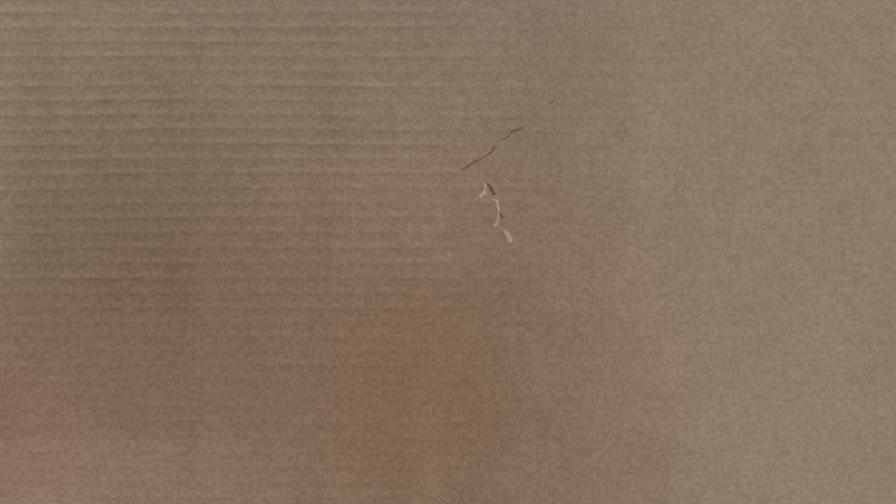
Reproduce this texture procedurally as a WebGL 2 fragment shader.

```glsl
#version 300 es
precision highp float;
// Worn brown cardboard: faint horizontal flutes, fine paper grain, a crease and a few scuffs.

uniform vec2 u_resolution;
out vec4 fragColor;

// Lengths are in canvas heights.
const vec3 PAPER_LEFT = vec3(0.540, 0.476, 0.412);
const vec3 PAPER_RIGHT = vec3(0.558, 0.492, 0.424);
const vec3 WARM = vec3(0.492, 0.400, 0.312);
const vec3 SHADE = vec3(0.438, 0.364, 0.308);
const vec3 PINK = vec3(0.520, 0.408, 0.338);
const vec3 COOL = vec3(0.492, 0.446, 0.396);
const float FLUTES = 34.5;
const float FLUTE_DEPTH = 0.026;
const float GRAIN_SCALE = 200.0;
const float GRAIN_DEPTH = 0.052;
const float FIBRE_DEPTH = 0.020;
const float MOTTLE_DEPTH = 0.024;
const float BAND_DEPTH = 0.018;
const float STRIP_TOP = 0.132;
const vec2 CREASE_START = vec2(0.875, 0.632);
const vec2 CREASE_END = vec2(1.105, 0.802);
const vec2 SCUFF_START = vec2(0.970, 0.628);
const vec2 SCUFF_STEP = vec2(0.011, -0.028);
const int SCUFFS = 4;
const int FLECKS = 5;

float hash(vec2 p) {
  vec3 q = fract(vec3(p.xyx) * 0.1031);
  q += dot(q, q.yzx + 33.33);
  return fract((q.x + q.y) * q.z);
}

float noise(vec2 p) {
  vec2 cell = floor(p);
  vec2 f = fract(p);
  f = f * f * (3.0 - 2.0 * f);
  return mix(mix(hash(cell), hash(cell + vec2(1, 0)), f.x),
             mix(hash(cell + vec2(0, 1)), hash(cell + vec2(1, 1)), f.x), f.y);
}

float fbm(vec2 p) {
  float sum = 0.0;
  float gain = 0.5;
  for (int i = 0; i < 4; i++) {
    sum += gain * noise(p);
    p = p * 2.03 + 17.1;
    gain *= 0.5;
  }
  return sum / 0.9375;
}

float blob(vec2 p, vec2 centre, vec2 radius) {
  vec2 d = (p - centre) / radius;
  return exp(-dot(d, d));
}

float segmentDistance(vec2 p, vec2 a, vec2 b) {
  vec2 ab = b - a;
  return length(p - a - ab * clamp(dot(p - a, ab) / dot(ab, ab), 0.0, 1.0));
}

float stroke(vec2 p, vec2 a, vec2 b, float width) {
  float pixel = 1.0 / u_resolution.y;
  return 1.0 - smoothstep(0.0, width + pixel, segmentDistance(p, a, b));
}

// Broad colour drift across the sheet
vec3 paperColour(vec2 p) {
  vec2 q = p + 0.10 * (vec2(fbm(p * 3.0), fbm(p * 3.0 + 40.0)) - 0.5);
  vec3 c = mix(PAPER_LEFT, PAPER_RIGHT, smoothstep(0.6, 1.5, q.x));
  c = mix(c, COOL, 0.55 * blob(q, vec2(0.90, 1.05), vec2(0.55, 0.28)));
  c = mix(c, WARM, 0.90 * blob(q, vec2(0.80, 0.22), vec2(0.48, 0.52)));
  c = mix(c, SHADE, 0.80 * blob(q, vec2(0.26, 0.46), vec2(0.30, 0.38)));
  return mix(c, PINK, 0.75 * blob(q, vec2(0.0, 0.16), vec2(0.25, 0.18)));
}

// Dark groove with a soft bright shoulder, fading to the right and downward
float flutes(vec2 p) {
  float y = p.y * FLUTES + 0.35 * (noise(vec2(p.x * 2.5, p.y * 5.0)) - 0.5);
  float t = fract(y) - 0.5;
  float profile = 0.45 * cos(6.2832 * (t - 0.22)) - exp(-t * t * 55.0) + 0.24;
  float fade = mix(1.0, 0.16, smoothstep(0.55, 1.30, p.x));
  fade *= mix(0.35, 1.0, smoothstep(0.15, 0.70, p.y));
  float wear = 0.45 + 1.1 * noise(vec2(p.x * 5.0, floor(y) * 3.7));
  return profile * fade * wear;
}

// Folded line and torn paper skin
float damage(vec2 p) {
  vec2 q = p + 0.014 * (vec2(noise(p * 60.0), noise(p * 60.0 + 9.0)) - 0.5);
  float broken = smoothstep(0.25, 0.80, noise(p * 42.0));
  float light = -0.11 * broken * stroke(q, CREASE_START, CREASE_END, 0.0025);
  for (int i = 0; i < SCUFFS; i++) {
    float k = float(i);
    vec2 a = SCUFF_START + SCUFF_STEP * k + 0.008 * vec2(hash(vec2(k, 5.0)) - 0.5, 0.0);
    vec2 slant = vec2(mix(-0.012, 0.010, mod(k, 2.0)), -0.018);
    light += 0.13 * stroke(q, a, a + slant, 0.0040);
    light -= 0.15 * mod(k + 1.0, 2.0) * stroke(q, a + vec2(0.004, 0.002), a + vec2(0.014, -0.008), 0.0030);
  }
  for (int i = 0; i < FLECKS; i++) {
    float k = float(i);
    vec2 a = vec2(0.77, 0.49) + vec2(0.16, 0.07) * vec2(hash(vec2(k, 3.0)), hash(vec2(k, 8.0)));
    light += 0.05 * stroke(q, a, a + vec2(0.004, -0.006), 0.004);
  }
  return light;
}

void main() {
  vec2 p = gl_FragCoord.xy / u_resolution.y;
  float light = FLUTE_DEPTH * flutes(p) + damage(p);
  light += GRAIN_DEPTH * (noise(p * GRAIN_SCALE) - 0.5);
  light += FIBRE_DEPTH * (noise(p * vec2(60.0, 130.0) + 70.0) - 0.5);
  light += MOTTLE_DEPTH * (fbm(p * 12.0) - 0.5);
  light += BAND_DEPTH * (noise(vec2(p.x * 14.0, p.y * 1.5)) - 0.5);
  // Paler strip along the lower left edge
  float strip = 1.0 - smoothstep(STRIP_TOP - 0.006, STRIP_TOP + 0.006, p.y);
  light += 0.022 * strip * (1.0 - smoothstep(0.25, 0.75, p.x));
  vec3 colour = paperColour(p) + light * vec3(1.0, 0.97, 0.92);
  fragColor = vec4(clamp(colour, 0.0, 1.0), 1.0);
}
```
